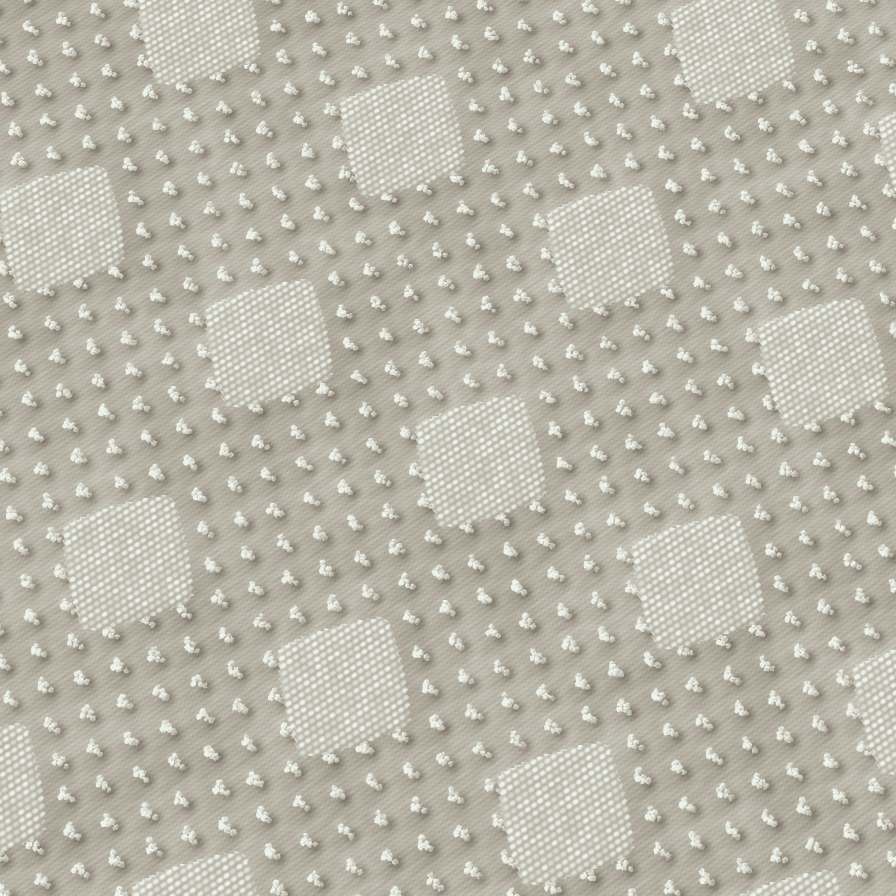
Give the GLSL for this texture, as a Shadertoy shader.

```glsl
// Pale woven cloth seen at a slight tilt: raised square patches in a diagonal
// lattice, with rows of small stitched knots between them. A projective map
// gives cloth units (one knot per unit); all relief is a signed tone value.

const vec3 SHADE  = vec3(0.45, 0.43, 0.37);
const vec3 GROUND = vec3(0.70, 0.68, 0.625);
const vec3 LIGHT  = vec3(0.93, 0.95, 0.92);

// Cloth axes and centre on a canvas whose y axis points down
const mat2 CLOTH_AXES = mat2(0.0388, -0.0112, 0.0091, 0.0378);
const vec2 CLOTH_CENTER = vec2(0.5365, 0.5143);
const vec2 TILT = vec2(-0.0015, 0.0039);
const vec2 KNOT_OFFSET = vec2(0.26, 0.75);
const float KNOT_SPACING = 0.038;
const float GRAIN_ANGLE = 0.33;

float hash(vec2 p) {
    return fract(sin(dot(p, vec2(127.1, 311.7))) * 43758.5453);
}

float noise(vec2 p) {
    vec2 i = floor(p), f = fract(p);
    f = f * f * (3.0 - 2.0 * f);
    return mix(mix(hash(i), hash(i + vec2(1, 0)), f.x),
               mix(hash(i + vec2(0, 1)), hash(i + vec2(1, 1)), f.x), f.y);
}

vec2 rotate(vec2 p, float angle) {
    float c = cos(angle), s = sin(angle);
    return vec2(c * p.x - s * p.y, s * p.x + c * p.y);
}

// Undo the perspective: canvas position to cloth units
vec2 toCloth(vec2 p) {
    vec2 w = inverse(CLOTH_AXES) * (p - CLOTH_CENTER);
    return w / (1.0 + dot(TILT, w));
}

// Position relative to the nearest patch centre
vec2 patchLocal(vec2 c) {
    vec2 k = floor(vec2(c.x + c.y, c.y - c.x) / 10.0 + 0.5);
    return c - 5.0 * vec2(k.x - k.y, k.x + k.y);
}

// Square with bulging sides and slightly rounded corners
float patchDistance(vec2 l) {
    vec2 a = abs(l);
    vec2 side = a + 0.055 * a.yx * a.yx;
    float corner = (a.x + a.y) * 0.7071 - 0.42;
    return max(max(side.x, side.y) - 1.65, corner - 1.66);
}

// Rows of long beads, each row shifted and each bead of its own brightness
float beadWeave(vec2 p) {
    float row = floor(p.y);
    p.x += 0.4 * row;
    vec2 f = fract(p) - 0.5;
    float bead = smoothstep(0.6, 0.1, length(vec2(f.x * 0.85, f.y * 1.15)));
    return bead * (0.65 + 0.7 * hash(vec2(floor(p.x), row)));
}

// Triangular cluster of six ragged beads, lit from the upper left
float knotTone(float tone, vec2 q, vec2 id, float px) {
    vec2 shadowPos = q - vec2(0.17, 0.14), puffPos = q + vec2(0.22, 0.2);
    tone -= 0.75 * exp(-dot(shadowPos, shadowPos) / 0.04);
    tone += 0.22 * exp(-dot(puffPos, puffPos) / 0.05);
    float fibre = noise(q * 22.0 + id * 5.3) - 0.5;
    for (int row = 0; row < 3; row++) {
        for (int k = 0; k <= row; k++) {
            float r = float(row), s = float(k) - 0.5 * r;
            vec2 seed = id * 3.7 + vec2(r, s);
            vec2 pos = vec2(-0.13 + 0.05 * r + 0.15 * s, -0.18 + 0.12 * r + 0.05 * s);
            pos += 0.08 * (vec2(hash(seed), hash(seed + 19.3)) - 0.5);
            vec2 b = q - pos;
            float size = 0.07 + 0.03 * hash(seed + 3.3) + 0.04 * fibre;
            float cover = smoothstep(px, -px, length(b) - size);
            float lit = 0.68 - 3.5 * (b.x + b.y) + 0.6 * fibre - 0.2 * r * s;
            tone = mix(tone, clamp(lit, -0.3, 1.0), cover);
        }
    }
    return tone;
}

// Fine ground weave along the grain, soft quilting and uneven cloth
float groundTone(vec2 c) {
    vec2 thread = rotate(c, GRAIN_ANGLE) * 46.0;
    float weave = 0.08 * sin(thread.y) + 0.07 * sin(thread.y) * sin(thread.x * 0.8);
    float quilt = -0.08 * cos(6.2832 * (c.x - KNOT_OFFSET.x + 0.15));
    float streak = noise(rotate(c, GRAIN_ANGLE) * vec2(3.0, 11.0)) - 0.5;
    return weave + quilt + 0.24 * (noise(c * 0.7) - 0.5) + 0.2 * streak + 0.02;
}

void mainImage(out vec4 fragColor, in vec2 fragCoord) {
    vec2 p = fragCoord / iResolution.xy;
    p.y = 1.0 - p.y;
    vec2 cloth = toCloth(p);
    float px = 0.8 / (KNOT_SPACING * iResolution.y);

    vec2 local = patchLocal(cloth);
    float dist = patchDistance(local) + 0.03 * sin(28.0 * (local.x - local.y));

    // Ground, with light above and shade below each raised patch
    float tone = groundTone(cloth);
    tone -= 0.13 * exp(-3.5 * max(dist, 0.0)) * dot(local, vec2(0.5, 0.6));

    // Knots, left out where a patch covers their place
    vec2 id = floor(cloth - KNOT_OFFSET + 0.5);
    vec2 knotCenter = id + KNOT_OFFSET;
    vec2 jitter = 0.08 * (vec2(hash(id), hash(id + 41.0)) - 0.5);
    vec2 q = CLOTH_AXES * (cloth - knotCenter) / KNOT_SPACING - jitter;
    if (patchDistance(patchLocal(knotCenter)) > 0.0) tone = knotTone(tone, q, id, px);

    // Patches of bright beads with a lit upper left rim
    float bead = beadWeave(rotate(local, GRAIN_ANGLE) * vec2(5.0, 5.2));
    float rim = exp(7.0 * min(dist, 0.0)) * dot(local, vec2(-0.1, -0.12));
    float patchTone = 0.13 + 0.72 * bead + rim + 0.14 * (noise(cloth * 4.0) - 0.5);
    tone = mix(tone, patchTone, smoothstep(px, -px, dist));

    tone = clamp(tone, -1.0, 1.0);
    vec3 color = mix(GROUND, tone > 0.0 ? LIGHT : SHADE, abs(tone));
    fragColor = vec4(color, 1.0);
}
```
